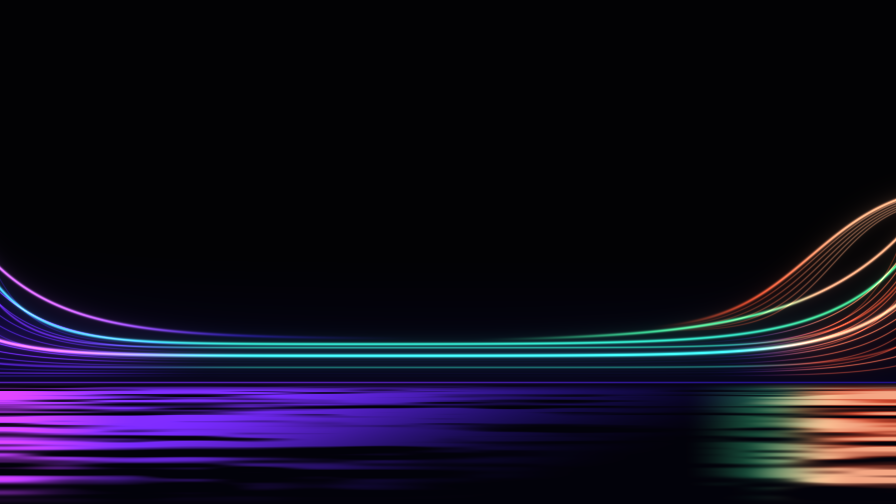
Give the GLSL for this background, as a Shadertoy shader.

```glsl
const float HORIZON = 0.241;
const float CORE_WIDTH = 0.0030;
const float HALO_WIDTH = 0.013;
const float HALO_GAIN = 0.11;
const int FINE_STRANDS = 13;
const int CREST_STRANDS = 6;
const float RIPPLE_DENSITY = 20.0;

const vec3 NIGHT = vec3(0.007, 0.007, 0.014);
const vec3 NAVY = vec3(0.018, 0.012, 0.075);
const vec3 VIOLET = vec3(0.44, 0.15, 0.90);
const vec3 PINK = vec3(0.85, 0.42, 1.00);
const vec3 BLUE = vec3(0.17, 0.09, 0.68);
const vec3 CYAN = vec3(0.25, 0.75, 0.88);
const vec3 TEAL = vec3(0.16, 0.78, 0.64);
const vec3 GREEN = vec3(0.22, 0.82, 0.52);
const vec3 EMBER = vec3(0.85, 0.27, 0.13);
const vec3 CREAM = vec3(1.00, 0.68, 0.50);

float hash(vec2 p) {
    vec3 q = fract(p.xyx * vec3(0.1031, 0.1030, 0.0973));
    q += dot(q, q.yzx + 33.33);
    return fract((q.x + q.y) * q.z);
}

float noise(vec2 p) {
    vec2 i = floor(p), f = fract(p);
    f = f * f * (3.0 - 2.0 * f);
    return mix(mix(hash(i), hash(i + vec2(1, 0)), f.x),
               mix(hash(i + vec2(0, 1)), hash(i + vec2(1, 1)), f.x), f.y);
}

// Light line with a soft halo; slope is dy/dx in canvas fractions
float glowLine(float dy, float slope, float width) {
    float aspect = iResolution.x / iResolution.y;
    float d = abs(dy) / length(vec2(1.0, slope / aspect));
    float w = max(width, 0.6 / iResolution.y);
    return exp(-d * d / (w * w)) * width / w
         + HALO_GAIN * exp(-d / HALO_WIDTH) * width / CORE_WIDTH;
}

// Flat line rising at both ends; lift = left height, left reach, right height, right reach
float trail(vec2 p, float base, vec4 lift, float width) {
    float l = lift.x * exp(-p.x / lift.y);
    float r = lift.z * exp((p.x - 1.0) / lift.w);
    return glowLine(p.y - base - l - r, r / lift.w - l / lift.y, width);
}

vec3 blend3(float x, vec3 left, vec3 middle, vec3 right) {
    return mix(mix(left, middle, smoothstep(0.04, 0.30, x)), right, smoothstep(0.80, 0.94, x));
}

vec3 mainTrails(vec2 p) {
    float x = p.x;
    vec3 c = blend3(x, PINK, BLUE, BLUE) * (1.0 - smoothstep(0.10, 0.48, x))
           * trail(p, 0.328, vec4(0.140, 0.086, 0.0, 0.1), CORE_WIDTH);
    c += blend3(x, CYAN, TEAL, GREEN) * trail(p, 0.317, vec4(0.111, 0.055, 0.155, 0.085), CORE_WIDTH);
    c += blend3(x, VIOLET, TEAL, EMBER) * 0.65
       * trail(p, 0.310, vec4(0.084, 0.045, 0.120, 0.060), CORE_WIDTH * 0.7);
    c += blend3(x, PINK, CYAN * 0.4 + TEAL * 0.7, CREAM) * 1.1
       * trail(p, 0.294, vec4(0.030, 0.060, 0.100, 0.075), CORE_WIDTH * 1.15);
    c += mix(GREEN, CREAM, smoothstep(0.83, 0.93, x)) * smoothstep(0.52, 0.78, x)
       * trail(p, 0.322, vec4(0.0, 0.1, 0.203, 0.117), CORE_WIDTH);
    c += blend3(x, VIOLET, TEAL, EMBER) * 0.45
       * trail(p, 0.271, vec4(0.008, 0.060, 0.040, 0.060), CORE_WIDTH * 0.7);
    return c;
}

vec3 fineStrands(vec2 p) {
    vec3 c = vec3(0.0);
    float ends = 0.10 + 0.9 * (1.0 - smoothstep(0.04, 0.24, p.x)) + 0.9 * smoothstep(0.78, 0.94, p.x);
    for (int i = 0; i < FINE_STRANDS; i++) {
        float k = float(i), t = k / float(FINE_STRANDS - 1), h = hash(vec2(k, 7.0));
        vec4 lift = vec4(0.13 * t * t, 0.04 + 0.03 * h, 0.02 + 0.16 * t, 0.045 + 0.03 * h);
        vec3 tint = blend3(p.x, mix(BLUE, VIOLET, h), BLUE, mix(EMBER, CREAM, h * 0.4));
        c += tint * ends * (0.3 + 0.4 * h) * trail(p, 0.254 + 0.062 * t, lift, CORE_WIDTH * 0.5);
    }
    return c;
}

// Warm S-shaped bundle climbing to a crest at the right
vec3 crest(vec2 p) {
    vec3 c = vec3(0.0);
    for (int i = 0; i < CREST_STRANDS; i++) {
        float k = float(i);
        float s = 1.0 / (1.0 + exp((0.905 + 0.005 * k - p.x) / (0.050 - 0.003 * k)));
        float height = 0.300 - 0.006 * k;
        float slope = height * s * (1.0 - s) / (0.050 - 0.003 * k);
        float gain = i == 0 ? 1.0 : 0.35;
        c += mix(EMBER, CREAM, smoothstep(0.82, 0.96, p.x)) * gain
           * glowLine(p.y - 0.342 - height * s, slope, CORE_WIDTH * (i == 0 ? 1.0 : 0.55));
    }
    return c * smoothstep(0.72, 0.87, p.x);
}

vec3 water(vec2 p) {
    float depth = HORIZON - p.y, far = depth / HORIZON;
    float v = log(depth + 0.08) * RIPPLE_DENSITY;
    float n = 0.65 * noise(vec2(p.x * 5.0, v)) + 0.35 * noise(vec2(p.x * 14.0 + 9.0, v * 1.7));
    float edge = mix(0.08, 0.45, far);
    float ripple = smoothstep(edge, edge + 0.42, n);

    // Cool reflection on the left, warm reflection on the right
    float cool = 1.0 - smoothstep(0.25, 1.0, p.x + depth * 1.8);
    vec3 tint = mix(mix(PINK * vec3(0.9, 0.55, 1.0), VIOLET, smoothstep(0.0, 0.16, p.x)),
                    BLUE, smoothstep(0.25, 0.80, p.x + depth));
    vec3 c = tint * cool * ripple * 1.15;
    float warm = smoothstep(0.84, 0.95, p.x + 0.06 * (n - 0.5));
    float green = smoothstep(0.76, 0.86, p.x) * (1.0 - smoothstep(0.86, 0.96, p.x));
    vec3 fire = mix(EMBER, CREAM, smoothstep(0.45, 0.75, n));
    c += (fire * warm * 0.95 + GREEN * green * 0.40) * ripple;
    return NAVY * 0.5 + c * smoothstep(0.0, 0.02, depth) * (1.0 - smoothstep(0.80, 1.02, far));
}

void mainImage(out vec4 fragColor, in vec2 fragCoord) {
    vec2 p = fragCoord / iResolution.xy;

    // Night sky with a faint glow low down and at the left end
    vec3 sky = mix(NAVY, NIGHT, smoothstep(0.24, 0.52, p.y));
    sky += BLUE * 0.22 * exp(-p.x / 0.08) * exp(-abs(p.y - 0.34) / 0.06);
    sky += mainTrails(p) + fineStrands(p) + crest(p);

    // Water surface and the thin line along the horizon
    float blur = 0.75 / iResolution.y;
    vec3 color = mix(water(vec2(p.x, min(p.y, HORIZON))), sky,
                     smoothstep(HORIZON - blur, HORIZON + blur, p.y));
    color += mix(VIOLET, BLUE, smoothstep(0.3, 0.9, p.x)) * 0.65
           * glowLine(p.y - HORIZON, 0.0, CORE_WIDTH * 0.6);
    fragColor = vec4(clamp(color, 0.0, 1.0), 1.0);
}
```
